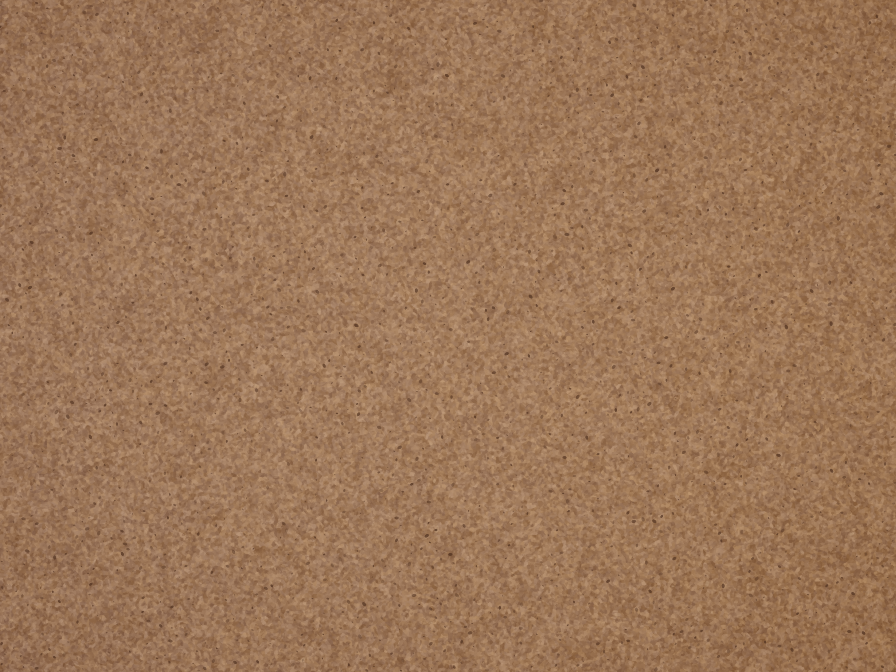
Write a Shadertoy shader that draws this texture.

```glsl
// Fine pressed cork board: two layers of soft, stretched cellular grains give
// the mottled tan; sparse dark specks and pale flakes are scattered on top.
// A gentle fall-off of light darkens the corners.
#define COARSE_GRAINS 172.0   // cells per canvas height
#define FINE_GRAINS 270.0
#define CLUMPS 36.0
#define COARSE_CONTRAST 0.115
#define FINE_CONTRAST 0.095
#define CLUMP_CONTRAST 0.022
#define SPECK_SHARE 0.36
#define FLAKE_SHARE 0.16
#define VIGNETTE 0.12
#define CORK_COLOR vec3(0.615, 0.465, 0.343)
#define SPECK_COLOR vec3(0.32, 0.20, 0.13)
#define FLAKE_COLOR vec3(0.74, 0.61, 0.48)

vec3 hash3(vec2 p) {
    vec3 h = fract(p.xyx * vec3(0.1031, 0.1030, 0.0973));
    h += dot(h, h.yxz + 33.33);
    return fract((h.xxy + h.yzz) * h.zyx);
}

vec2 rotate(vec2 p, float angle) {
    float c = cos(angle), s = sin(angle);
    return vec2(c * p.x - s * p.y, s * p.x + c * p.y);
}

// Soft cellular noise: x is brightness, y is hue, both centred on zero.
vec2 grains(vec2 p) {
    vec2 cell = floor(p), sum = vec2(0.0);
    float total = 0.0001;
    for (int y = -1; y <= 1; y++) {
        for (int x = -1; x <= 1; x++) {
            vec2 id = cell + vec2(x, y);
            vec3 place = hash3(id);
            vec3 look = hash3(id + 71.7);
            vec2 d = rotate(p - id - place.xy, 6.283 * place.z) * vec2(0.7, 1.35);
            float weight = exp(-8.0 * dot(d, d));
            sum += weight * (look.xy - 0.5);
            total += weight;
        }
    }
    return sum / total;
}

// Coverage of sparse, turned oval chips, at most one in each cell.
float chips(vec2 p, float share, float stretch, float blur) {
    vec2 id = floor(p);
    vec3 place = hash3(id + 13.1);
    vec3 look = hash3(id + 157.3);
    vec2 d = rotate(fract(p) - mix(vec2(0.28), vec2(0.72), place.xy), 6.283 * look.x);
    float radius = mix(0.08, 0.24, look.y * look.y);
    float edge = length(d * vec2(1.0, stretch)) - radius;
    float present = step(place.z, share);
    return present * mix(0.35, 1.0, look.z) * (1.0 - smoothstep(-blur, blur, edge));
}

void mainImage(out vec4 fragColor, in vec2 fragCoord) {
    vec2 uv = fragCoord / iResolution.xy;
    vec2 p = fragCoord / iResolution.y;
    float pixel = 1.0 / iResolution.y;

    // Grain layers
    vec2 coarse = grains(p * COARSE_GRAINS);
    vec2 fine = grains(rotate(p, 0.6) * FINE_GRAINS + 40.0);
    vec2 clump = grains(p * CLUMPS + 90.0);
    float tone = COARSE_CONTRAST * coarse.x + FINE_CONTRAST * fine.x
               + CLUMP_CONTRAST * clump.x;

    // Broad light, greyer on the left and warmer on the right
    vec2 q = uv - 0.5;
    tone += VIGNETTE * (0.167 - dot(q, q));
    float cool = 0.035 * coarse.y + 0.01 * clump.y - 0.02 * q.x;
    vec3 color = CORK_COLOR + tone * vec3(1.0, 1.04, 0.95)
               + cool * vec3(-0.25, 0.1, 1.0);

    // Scattered chips
    float flakeScale = 44.0, speckScale = 68.0;
    float flake = chips(rotate(p, 0.35) * flakeScale, FLAKE_SHARE, 1.8,
                        max(0.06, 0.7 * pixel * flakeScale));
    float speck = chips(rotate(p, -0.5) * speckScale + 25.0, SPECK_SHARE, 1.5,
                        max(0.07, 0.7 * pixel * speckScale));
    color = mix(color, FLAKE_COLOR + 0.5 * tone, 0.55 * flake);
    color = mix(color, SPECK_COLOR, 0.75 * speck);

    fragColor = vec4(clamp(color, 0.0, 1.0), 1.0);
}
```
